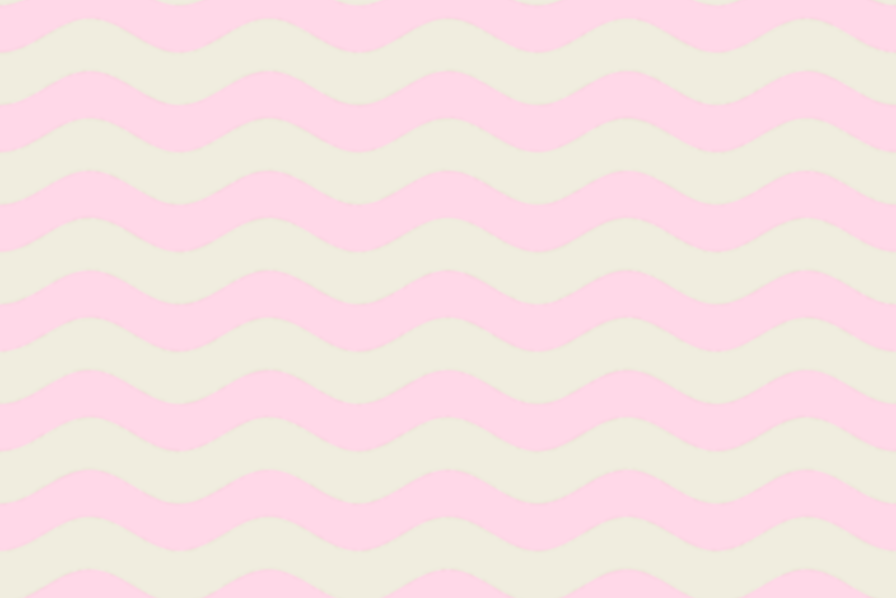
A WebGL 2 fragment shader for this pattern:

```glsl
#version 300 es
precision highp float;

uniform vec2 u_resolution;
out vec4 fragColor;

const float TAU = 6.2831853;
const vec2 REPEATS = vec2(5.0, 6.0);

float hash(vec2 p) {
    vec3 q = fract(vec3(p.xyx) * 0.1031);
    q += dot(q, q.yzx + 33.33);
    return fract((q.x + q.y) * q.z);
}

// Value noise that wraps after a whole number of cells
float wrappedNoise(vec2 uv, vec2 cells) {
    vec2 p = uv * cells;
    vec2 cell = floor(p);
    vec2 f = smoothstep(0.0, 1.0, fract(p));
    vec2 a = mod(cell, cells);
    vec2 b = mod(cell + 1.0, cells);
    float low = mix(hash(a), hash(vec2(b.x, a.y)), f.x);
    float high = mix(hash(vec2(a.x, b.y)), hash(b), f.x);
    return mix(low, high, f.y);
}

// Signed distance to the cream bands in canvas heights, negative inside
float bandDistance(vec2 uv, float aspect) {
    float amplitude = 0.17;
    float phase = TAU * REPEATS.x * uv.x;
    float row = REPEATS.y * uv.y + amplitude * cos(phase);
    float offset = abs(fract(row - 0.38 + 0.5) - 0.5) - 0.2625;

    // Divide by the gradient so that slopes keep an even edge
    float slope = amplitude * TAU * REPEATS.x * sin(phase) / aspect;
    return offset / length(vec2(slope, REPEATS.y));
}

void main() {
    vec2 uv = gl_FragCoord.xy / u_resolution;
    float dist = bandDistance(uv, u_resolution.x / u_resolution.y);

    vec3 cream = vec3(0.94, 0.93, 0.875);
    vec3 pink = vec3(1.0, 0.847, 0.91);
    float softness = max(0.0035, 0.75 / u_resolution.y);
    vec3 color = mix(cream, pink, smoothstep(-softness, softness, dist));

    // Faint mottling along the edges
    float edge = 1.0 - smoothstep(0.0, 0.008, abs(dist));
    float mottle = wrappedNoise(uv, vec2(192.0, 128.0));
    color -= vec3(0.015, 0.02, 0.025) * edge * mottle;

    fragColor = vec4(color, 1.0);
}
```
